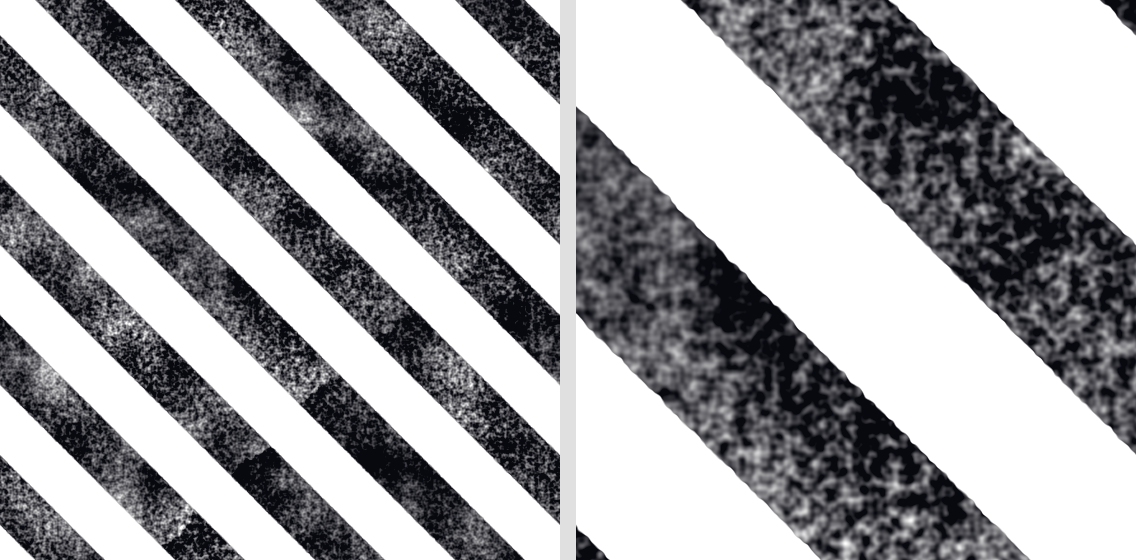
Left: the whole. Right: its middle third, enlarged.
A WebGL 1 fragment shader for this pattern:

```glsl
precision highp float;

uniform vec2 u_resolution;

const float TAU = 6.2831853;

// Stripes
const float STRIPES = 4.0;          // repeats across and down
const float STRIPE_FILL = 0.497;    // inked part of each repeat
const float EDGE_ROUGHNESS = 0.008;
const vec3 PAPER = vec3(1.0);
const vec3 INK = vec3(0.03, 0.03, 0.06);

// Wear
const float BASE_WEAR = 0.20;
const float PATCH_CELLS = 8.0;
const float PATCH_GAIN = 0.46;
const float GRAIN_CELLS = 110.0;
const float GRAIN_GAIN = 0.56;
const float CONTRAST_CELLS = 4.0;
const float SWELL_GAIN = 0.05;
const float SWELL_CENTRE = 0.28;

// Torn overlap
const float TEAR_OFFSET = 0.27;
const float TEAR_CENTRE = 0.48;
const float TEAR_REACH = 0.22;
const float TEAR_RAGGEDNESS = 0.035;
const float TEAR_GAIN = 0.17;

float hash(vec2 p) {
  vec3 q = fract(p.xyx * 0.1031);
  q += dot(q, q.yzx + 33.33);
  return fract((q.x + q.y) * q.z);
}

// Gradient at a lattice corner, dotted with the offset from it
float cornerValue(vec2 cell, vec2 offset, float cells, float seed) {
  float angle = TAU * hash(mod(cell, cells) + seed * 17.3);
  return dot(vec2(cos(angle), sin(angle)), offset);
}

// Gradient noise that wraps over the unit square
float gradientNoise(vec2 uv, float cells, float seed) {
  vec2 cell = floor(uv * cells);
  vec2 f = uv * cells - cell;
  vec2 blend = f * f * f * (f * (f * 6.0 - 15.0) + 10.0);
  vec2 e = vec2(1.0, 0.0);
  float low = mix(cornerValue(cell, f, cells, seed),
                  cornerValue(cell + e.xy, f - e.xy, cells, seed), blend.x);
  float high = mix(cornerValue(cell + e.yx, f - e.yx, cells, seed),
                   cornerValue(cell + e.xx, f - e.xx, cells, seed), blend.x);
  return mix(low, high, blend.y);
}

float patches(vec2 uv) {
  float sum = 0.0;
  float amplitude = 1.0;
  float cells = PATCH_CELLS;
  for (int i = 0; i < 4; i++) {
    sum += amplitude * gradientNoise(uv, cells, float(i) + 1.0);
    amplitude *= 0.7;
    cells *= 2.0;
  }
  return sum;
}

float grain(vec2 uv) {
  return gradientNoise(uv, GRAIN_CELLS, 6.0)
       + 0.7 * gradientNoise(uv, GRAIN_CELLS * 2.0, 7.0);
}

// Signed distance around a unit loop, from -0.5 to 0.5
float wrapped(float x) {
  return fract(x + 0.5) - 0.5;
}

// Lighter before the ragged line, darker behind it
float tear(vec2 uv) {
  float ragged = gradientNoise(uv, 16.0, 8.0) + 0.5 * gradientNoise(uv, 64.0, 9.0);
  float d = wrapped(uv.x - uv.y - TEAR_OFFSET + TEAR_RAGGEDNESS * ragged);
  float side = 1.0 - 2.0 * smoothstep(-0.003, 0.003, d);
  float fade = 1.0 - smoothstep(0.0, TEAR_REACH, abs(d));
  float rim = 0.8 * (1.0 - smoothstep(0.0, 0.012, abs(d + 0.008)));
  float window = 1.0 - smoothstep(0.17, 0.28, abs(wrapped(uv.x - TEAR_CENTRE)));
  return window * (side * fade + rim);
}

// Coverage of the diagonal stripes
float stripes(vec2 uv, float roughness) {
  float fromCentre = abs(fract(STRIPES * (uv.x + uv.y)) - 0.5);
  float inside = 0.5 * STRIPE_FILL - fromCentre + EDGE_ROUGHNESS * roughness;
  float pixel = STRIPES * 1.41421 / min(u_resolution.x, u_resolution.y);
  return smoothstep(-pixel, pixel, inside);
}

void main() {
  vec2 uv = gl_FragCoord.xy / u_resolution;
  float speckle = grain(uv);

  // Broad patches, fine grain of varying contrast, and the tear
  float contrast = 1.0 + 0.8 * gradientNoise(uv, CONTRAST_CELLS, 10.0);
  float wear = BASE_WEAR
             + PATCH_GAIN * patches(uv)
             + GRAIN_GAIN * contrast * speckle
             + SWELL_GAIN * cos(TAU * (uv.x - SWELL_CENTRE))
             + TEAR_GAIN * tear(uv);

  vec3 wornInk = mix(INK, PAPER, clamp(wear, 0.0, 1.0));
  gl_FragColor = vec4(mix(PAPER, wornInk, stripes(uv, speckle)), 1.0);
}
```
